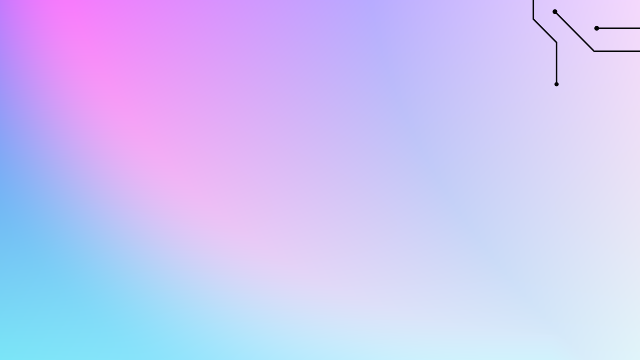
Reproduce this background procedurally as a WebGL 1 fragment shader.

```glsl
precision highp float;
// Soft iridescent backdrop: a pink arc fades to blue and cyan outside it, and
// through periwinkle to pale lilac inside it. Colours are ramps over height,
// blended across each row; thin circuit traces are drawn with segment distances.
uniform vec2 u_resolution;

const vec2 ARC_CENTRE = vec2(1.532, 1.492);
const float ARC_RADIUS = 1.423;
const float RIGHT_EDGE = 1.778;
const float TRACE_HALF_WIDTH = 0.0021;
const float PAD_RADIUS = 0.0066;

// Smooth ramp through three colours at depth 0, 0.5 and 1.
vec3 ramp(vec3 top, vec3 middle, vec3 bottom, float depth) {
  return top * (1.0 - 2.0 * depth) * (1.0 - depth)
       + middle * 4.0 * depth * (1.0 - depth)
       + bottom * depth * (2.0 * depth - 1.0);
}

float segmentDistance(vec2 p, vec2 a, vec2 b) {
  vec2 ap = p - a;
  vec2 ab = b - a;
  return length(ap - ab * clamp(dot(ap, ab) / dot(ab, ab), 0.0, 1.0));
}

// Line from a through b to c, as a signed distance to its outline.
float traceDistance(vec2 p, vec2 a, vec2 b, vec2 c) {
  return min(segmentDistance(p, a, b), segmentDistance(p, b, c)) - TRACE_HALF_WIDTH;
}

float padDistance(vec2 p, vec2 centre, float radius) {
  return length(p - centre) - radius;
}

vec3 backdrop(vec2 p) {
  float depth = 1.0 - p.y;
  vec3 pink = ramp(vec3(0.97, 0.48, 0.99), vec3(0.94, 0.71, 0.96),
                   vec3(0.82, 0.95, 0.99), depth);
  vec3 periwinkle = ramp(vec3(0.72, 0.67, 1.0), vec3(0.76, 0.80, 0.97),
                         vec3(0.85, 0.93, 0.98), depth);
  vec3 lilac = ramp(vec3(0.96, 0.85, 0.99), vec3(0.92, 0.89, 0.965),
                    vec3(0.88, 0.96, 0.98), depth);
  vec3 blue = ramp(vec3(0.38, 0.46, 1.0), vec3(0.44, 0.69, 0.96),
                   vec3(0.48, 0.90, 0.97), depth);
  blue = mix(blue, vec3(0.60, 0.88, 1.0), clamp(p.x / 0.9, 0.0, 1.0) * depth);

  // Inside the arc: pink to periwinkle to lilac along the row.
  float rise = ARC_CENTRE.y - p.y;
  float arcX = ARC_CENTRE.x - sqrt(max(ARC_RADIUS * ARC_RADIUS - rise * rise, 0.0));
  float coolX = 1.03 + 0.15 * depth + 0.45 * depth * depth;
  vec3 colour = mix(pink, periwinkle, clamp((p.x - arcX) / (coolX - arcX), 0.0, 1.0));
  colour = mix(colour, lilac, clamp((p.x - coolX) / (RIGHT_EDGE - coolX), 0.0, 1.0));

  // Outside the arc: fade to blue, except toward the pale right corner.
  float outside = length(p - ARC_CENTRE) - ARC_RADIUS;
  float blueAmount = smoothstep(0.0, 0.48, outside) * (1.0 - smoothstep(0.9, 1.5, p.x));
  return mix(colour, blue, blueAmount);
}

float circuitDistance(vec2 p) {
  // Hanging trace with a bend.
  vec2 bend = vec2(1.546, 0.882);
  vec2 lowerPad = vec2(1.546, 0.766);
  float d = traceDistance(p, vec2(1.4815, 1.1), vec2(1.4815, 0.947), bend);
  d = min(d, segmentDistance(p, bend, lowerPad) - TRACE_HALF_WIDTH);
  d = min(d, padDistance(p, lowerPad, PAD_RADIUS * 0.88));

  // Diagonal trace running off to the right.
  vec2 upperPad = vec2(1.5415, 0.9676);
  d = min(d, traceDistance(p, upperPad, vec2(1.6505, 0.8576), vec2(1.9, 0.8576)));
  d = min(d, padDistance(p, upperPad, PAD_RADIUS));

  // Short horizontal trace.
  vec2 sidePad = vec2(1.6575, 0.9215);
  d = min(d, segmentDistance(p, sidePad, vec2(1.9, 0.9215)) - TRACE_HALF_WIDTH);
  return min(d, padDistance(p, sidePad, PAD_RADIUS));
}

void main() {
  vec2 p = gl_FragCoord.xy / u_resolution.y;
  float pixel = 1.0 / u_resolution.y;
  float ink = 1.0 - smoothstep(-0.5 * pixel, 0.5 * pixel, circuitDistance(p));
  gl_FragColor = vec4(mix(backdrop(p), vec3(0.01, 0.01, 0.02), ink), 1.0);
}
```
